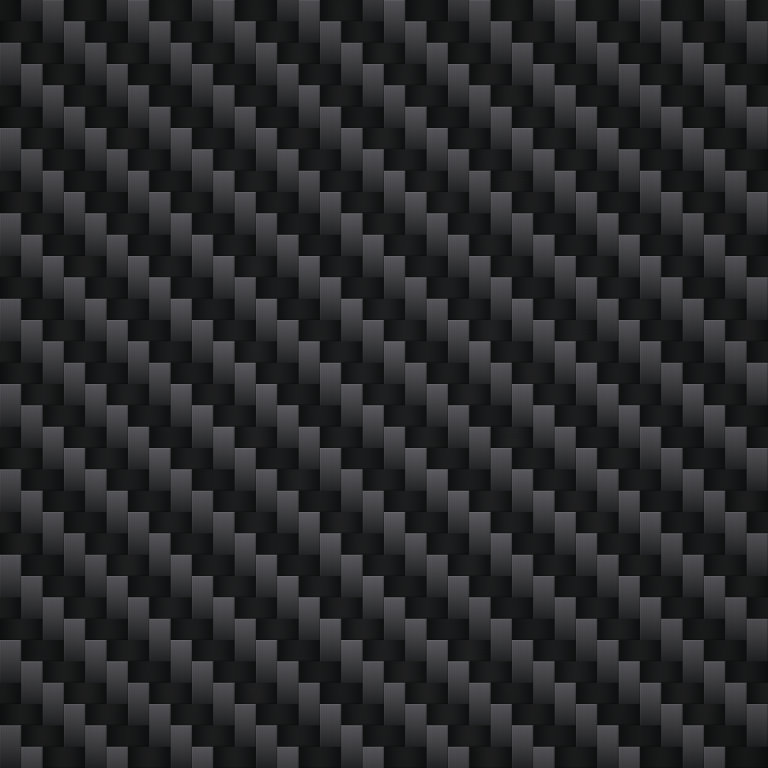
This texture is drawn by a Shadertoy shader. Its source:

```glsl
// Carbon fibre twill: grey vertical tows stepping diagonally over dark horizontal tows.

const float CELLS = 36.0;         // tow widths across the canvas
const float TWILL = 4.0;          // cells per weave repeat: two over, two under
const float SHIFT = 2.0;          // vertical phase of the first column
const int SAMPLES = 4;            // antialiasing grid per axis

const vec3 WARP_TOP = vec3(0.335, 0.335, 0.352);
const vec3 WARP_LOW = vec3(0.132, 0.134, 0.140);
const vec3 WEFT_LIT = vec3(0.122, 0.123, 0.127);
const vec3 WEFT_DARK = vec3(0.058, 0.063, 0.064);

float hash(vec2 p) {
    vec3 q = fract(vec3(p.xyx) * 0.1031);
    q += dot(q, q.yzx + 33.33);
    return fract((q.x + q.y) * q.z);
}

// Fine filaments running along a tow; v spans 0 to 1 across its width.
float filaments(float v, float count, float seed) {
    float ridge = 0.5 + 0.5 * cos(6.28318 * v * count);
    float grain = hash(vec2(floor(v * count), seed));
    return 0.6 * ridge + 0.4 * grain - 0.5;
}

// Vertical tow: bright at its upper end, sinking into shade below.
vec3 warpColor(float along, float across, vec2 id) {
    vec3 color = mix(WARP_TOP, WARP_LOW, pow(along, 1.1));
    color *= 1.0 + 0.05 * filaments(across, 8.0, id.x);
    color *= 0.97 + 0.06 * hash(id);
    float topRim = 1.0 - smoothstep(0.015, 0.035, along);
    float leftRim = 1.0 - smoothstep(0.03, 0.06, across);
    float rightShade = smoothstep(0.93, 0.98, across);
    color += 0.05 * topRim + 0.025 * leftRim;
    return color * (1.0 - 0.22 * rightShade);
}

// Horizontal tow: a faint sheen in the middle, dark where it dives under.
vec3 weftColor(float along, float across, vec2 id) {
    float sheen = pow(max(sin(3.14159 * along), 0.0), 1.4);
    vec3 color = mix(WEFT_DARK, WEFT_LIT, sheen * (0.65 + 0.35 * hash(id)));
    color *= 1.0 + 0.06 * filaments(across, 7.0, id.y);
    float seam = smoothstep(0.92, 0.98, across);
    return color * (1.0 - 0.25 * seam);
}

// Weave at p, in cells measured right and down from the upper left.
vec3 weave(vec2 p) {
    vec2 cell = floor(p);
    vec2 local = p - cell;
    float rise = p.y - cell.x - SHIFT;
    float phase = mod(rise, TWILL);
    if (phase < 2.0)
        return warpColor(0.5 * phase, local.x, vec2(cell.x, floor(rise / TWILL)));
    float run = p.x - cell.y + SHIFT - 1.0;
    float along = 0.5 * mod(run, TWILL);
    return weftColor(along, local.y, vec2(floor(run / TWILL), cell.y));
}

// Broad soft light, strongest near the centre.
float lighting(vec2 uv) {
    vec2 d = uv - vec2(0.5, 0.46);
    return 1.04 - 0.38 * dot(d, d);
}

void mainImage(out vec4 fragColor, in vec2 fragCoord) {
    vec3 color = vec3(0.0);
    for (int j = 0; j < SAMPLES; j++) {
        for (int i = 0; i < SAMPLES; i++) {
            vec2 offset = (vec2(i, j) + 0.5) / float(SAMPLES) - 0.5;
            vec2 uv = (fragCoord + offset) / iResolution.xy;
            color += weave(vec2(uv.x, 1.0 - uv.y) * CELLS);
        }
    }
    color /= float(SAMPLES * SAMPLES);
    fragColor = vec4(color * lighting(fragCoord / iResolution.xy), 1.0);
}
```
